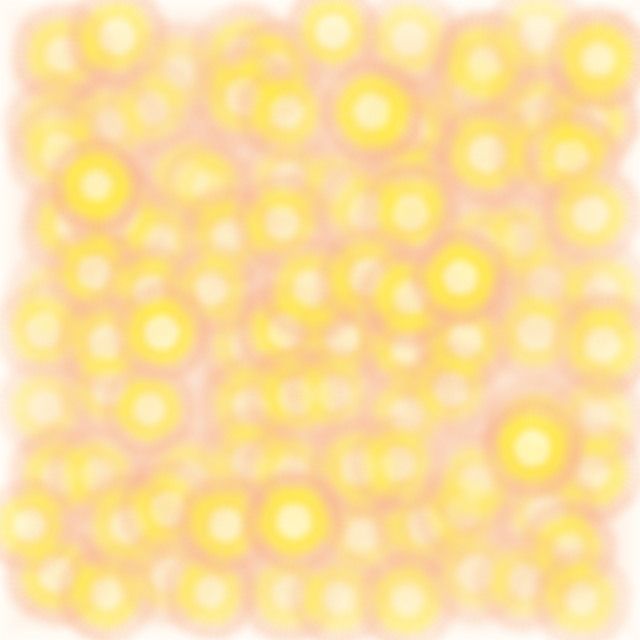
A WebGL 2 fragment shader for this background:

```glsl
#version 300 es
precision highp float;
// Soft overlapping glows: cream hearts, yellow halos and salmon rims on a pale ground.
uniform vec2 u_resolution;
out vec4 fragColor;

const int GRID = 10;
const int GLOW_COUNT = GRID * GRID;
const int ORDER_STEP = 43;      // coprime with the count, shuffles the paint order
const float GLOW_RADIUS = 0.092;
const float MARGIN = 0.035;

const vec3 WHITE = vec3(1.0, 0.995, 0.975);
const vec3 BLUSH = vec3(0.99, 0.905, 0.82);
const vec3 CREAM = vec3(1.0, 0.975, 0.74);
const vec3 YELLOW = vec3(1.0, 0.915, 0.29);
const vec3 SALMON = vec3(0.975, 0.735, 0.57);
const vec3 PINK = vec3(0.975, 0.80, 0.74);

vec3 hash3(vec2 p) {
    vec3 q = fract(vec3(p.xyx) * vec3(0.1031, 0.1030, 0.0973));
    q += dot(q, q.yxz + 33.33);
    return fract((q.xxy + q.yzz) * q.zyx);
}

float valueNoise(vec2 p) {
    vec2 cell = floor(p);
    vec2 f = fract(p);
    f = f * f * (3.0 - 2.0 * f);
    float bottom = mix(hash3(cell).x, hash3(cell + vec2(1, 0)).x, f.x);
    float top = mix(hash3(cell + vec2(0, 1)).x, hash3(cell + vec2(1, 1)).x, f.x);
    return mix(bottom, top, f.y);
}

// Pale ground that whitens near the border
vec3 ground(vec2 uv, float patches) {
    vec2 border = min(uv, 1.0 - uv);
    float inside = smoothstep(-0.02, 0.10, min(border.x, border.y));
    return mix(WHITE, mix(BLUSH, PINK, 0.35 * patches), inside);
}

// Colour and opacity of one glow; r is 1 at its rim
vec4 glow(float r, float streaks, float patches, float heart) {
    vec3 color = mix(CREAM, YELLOW, smoothstep(0.10 + heart, 0.42, r));
    color = mix(color, SALMON, smoothstep(0.46, 0.76, r));
    color = mix(color, PINK, 0.6 * smoothstep(0.75, 1.0, r));
    float core = 0.86 * (1.0 - smoothstep(0.42, 0.74, r));
    float rim = smoothstep(0.42, 0.74, r) * (1.0 - smoothstep(0.74, 1.03, r));
    float alpha = core + rim * mix(0.35, 0.78, patches);
    return vec4(color, alpha * (1.0 + 0.07 * streaks));
}

void main() {
    vec2 uv = gl_FragCoord.xy / u_resolution;
    float patches = valueNoise(uv * 15.0 + 4.0);
    vec3 color = ground(uv, patches);

    for (int i = 0; i < GLOW_COUNT; i++) {
        int slot = (i * ORDER_STEP) % GLOW_COUNT;
        vec2 cell = vec2(slot % GRID, slot / GRID);
        vec3 rnd = hash3(cell + 17.0);

        // Jittered grid position
        vec2 place = (cell + 0.5 + 0.76 * (rnd.xy - 0.5)) / float(GRID);
        vec2 offset = uv - mix(vec2(MARGIN), vec2(1.0 - MARGIN), place);
        float r = length(offset) / (GLOW_RADIUS * mix(0.92, 1.04, rnd.x));
        if (r > 1.1) continue;

        // Slightly uneven outline and faint radial streaks
        float angle = atan(offset.y, offset.x + 1e-6);
        float phase = 6.283 * rnd.z;
        r *= 1.0 + 0.015 * sin(5.0 * angle + phase) + 0.006 * sin(13.0 * angle - phase);
        float streaks = sin(17.0 * angle + phase) * sin(29.0 * angle + 9.0 * r);

        // The last glows are the boldest
        float bold = smoothstep(0.86, 0.97, float(i) / float(GLOW_COUNT));
        float strength = mix(mix(0.36, 0.74, rnd.z), 0.95, bold);
        vec4 layer = glow(r, streaks, patches, 0.1 * rnd.y);
        color = mix(color, layer.rgb, clamp(layer.a * strength, 0.0, 1.0));
    }
    fragColor = vec4(color, 1.0);
}
```
